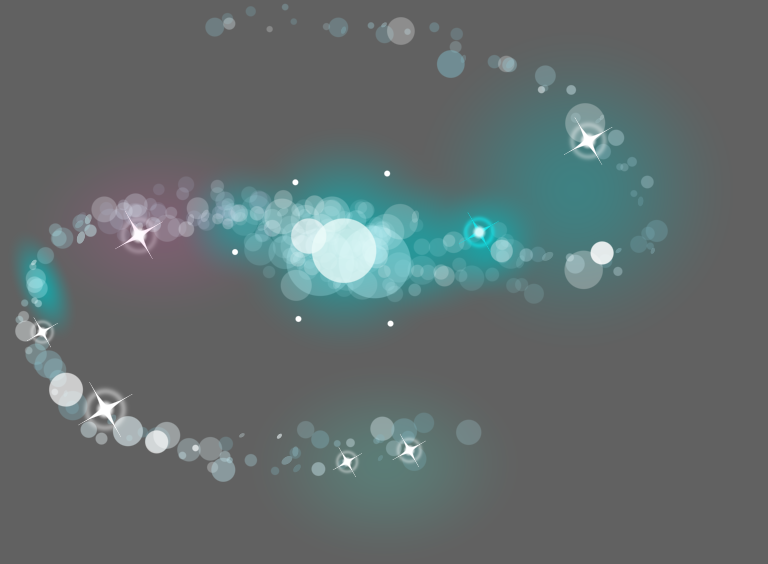
Reproduce this background procedurally as a Shadertoy shader.

```glsl
const vec3 GREY = vec3(0.38);
const vec3 WHITE = vec3(1.0);
const vec3 TEAL = vec3(0.10, 0.64, 0.65);
const vec3 CYAN = vec3(0.08, 0.88, 0.90);
const vec3 MIST = vec3(0.50, 0.72, 0.77);
const vec3 ICE = vec3(0.66, 0.92, 0.95);
const vec3 LILAC = vec3(0.71, 0.76, 0.87);
const vec3 MAUVE = vec3(0.54, 0.37, 0.47);

vec4 hash4(float n) {
    return fract(sin(n * vec4(12.99, 78.23, 39.35, 57.91) + 1.7) * 43758.5);
}

mat2 rotation(float angle) {
    float c = cos(angle), s = sin(angle);
    return mat2(c, -s, s, c);
}

vec2 bezier(vec2 a, vec2 b, vec2 c, vec2 d, float t) {
    float u = 1.0 - t;
    return u * u * u * a + 3.0 * u * u * t * b + 3.0 * u * t * t * c + t * t * t * d;
}

float coverage(float dist, float blur) {
    return 1.0 - smoothstep(-blur, blur, dist);
}

vec3 glow(vec3 col, vec2 p, vec2 centre, vec2 radius, vec3 tint, float strength) {
    float fall = 1.0 - smoothstep(0.0, 1.0, length((p - centre) / radius));
    return mix(col, tint, fall * strength);
}

vec3 disc(vec3 col, vec2 p, vec2 centre, float radius, vec3 tint, float alpha, float blur) {
    return mix(col, tint, alpha * coverage(length(p - centre) - radius, blur));
}

// Translucent discs strewn along a curve; some small ones become ellipses
vec3 scatter(vec3 col, vec2 p, vec2 a, vec2 b, vec2 c, vec2 d, int count,
             float spread, vec2 sizes, vec3 tint, float alpha, float seed, float blur) {
    for (int i = 0; i < count; i++) {
        vec4 h = hash4(float(i) + seed);
        vec4 k = hash4(float(i) + seed + 0.37);
        float t = (float(i) + h.x) / float(count);
        vec2 offset = spread * sqrt(h.y) * vec2(cos(6.283 * h.z), sin(6.283 * h.z));
        float radius = mix(sizes.x, sizes.y, h.w * h.w);
        vec2 q = rotation(0.5 + k.y) * (p - bezier(a, b, c, d, t) - offset);
        q.y *= k.z > 0.75 && radius < 0.009 ? 1.7 : 1.0;
        vec3 shade = mix(tint, WHITE, k.x * k.x);
        col = disc(col, q, vec2(0.0), radius, shade, alpha * (0.55 + 0.9 * k.x * k.w), blur);
    }
    return col;
}

// Four tapered spikes, a soft core and a faint ring
vec3 star(vec3 col, vec2 p, vec2 centre, float size, vec3 tint, float ring, float blur) {
    vec2 q = rotation(0.52) * (p - centre) / size;
    float soft = blur / size, r = length(q);
    vec2 a = abs(q);
    vec2 taper = max(1.0 - a, 0.0);
    float spikes = max(coverage(a.y - 0.12 * taper.x * taper.x, soft) * step(a.x, 1.0),
                       coverage(a.x - 0.12 * taper.y * taper.y, soft) * step(a.y, 1.0));
    float halo = ring * exp(-pow((r - 0.58) / 0.11, 2.0));
    float core = 1.0 - smoothstep(0.12, 0.34, r);
    col = mix(col, tint, max(spikes, halo));
    return mix(col, mix(tint, WHITE, 0.8), core);
}

void mainImage(out vec4 fragColor, in vec2 fragCoord) {
    vec2 p = fragCoord / iResolution.x;
    float blur = 0.8 / iResolution.x;

    // Coloured glows
    vec3 col = glow(GREY, p, vec2(0.749, 0.487), vec2(0.22), TEAL, 0.48);
    col = glow(col, p, vec2(0.208, 0.437), vec2(0.19, 0.13), MAUVE, 0.65);
    col = glow(col, p, vec2(0.501, 0.130), vec2(0.19, 0.14), vec3(0.35, 0.52, 0.49), 0.75);
    col = glow(col, p, vec2(0.449, 0.420), vec2(0.155), TEAL, 0.95);
    col = glow(col, p, vec2(0.555, 0.412), vec2(0.11, 0.10), TEAL, 0.75);
    col = glow(col, p, vec2(0.315, 0.445), vec2(0.09, 0.085), TEAL, 0.65);
    col = glow(col, p, vec2(0.635, 0.420), vec2(0.08), TEAL, 0.95);
    col = glow(col, rotation(0.4) * (p - vec2(0.055, 0.363)), vec2(0.0), vec2(0.038, 0.08), TEAL, 0.95);

    // Sparse outer trail
    vec2 small = vec2(0.004, 0.015);
    col = scatter(col, p, vec2(0.26, 0.708), vec2(0.521, 0.734), vec2(0.807, 0.643), vec2(0.844, 0.441),
                  38, 0.02, small, MIST, 0.42, 3.0, blur);
    col = scatter(col, p, vec2(0.853, 0.441), vec2(0.846, 0.383), vec2(0.755, 0.383), vec2(0.651, 0.393),
                  12, 0.02, small, MIST, 0.42, 61.0, blur);
    col = scatter(col, p, vec2(0.135, 0.45), vec2(0.04, 0.43), vec2(0.005, 0.34), vec2(0.06, 0.26),
                  24, 0.02, small, ICE, 0.42, 87.0, blur);
    col = scatter(col, p, vec2(0.045, 0.27), vec2(0.08, 0.18), vec2(0.2, 0.15), vec2(0.29, 0.135),
                  20, 0.02, vec2(0.004, 0.02), MIST, 0.5, 123.0, blur);
    col = scatter(col, p, vec2(0.29, 0.135), vec2(0.37, 0.17), vec2(0.47, 0.12), vec2(0.585, 0.17),
                  28, 0.035, vec2(0.004, 0.019), MIST, 0.45, 151.0, blur);

    // Dense lilac arm and icy heart
    col = scatter(col, p, vec2(0.345, 0.454), vec2(0.26, 0.475), vec2(0.2, 0.46), vec2(0.135, 0.45),
                  48, 0.032, vec2(0.007, 0.019), LILAC, 0.25, 191.0, blur);
    col = scatter(col, p, vec2(0.69, 0.385), vec2(0.56, 0.415), vec2(0.43, 0.422), vec2(0.29, 0.46),
                  56, 0.042, vec2(0.008, 0.02), ICE, 0.22, 251.0, blur);
    col = disc(col, p, vec2(0.488, 0.393), 0.047, ICE, 0.38, blur);
    col = disc(col, p, vec2(0.417, 0.393), 0.044, ICE, 0.30, blur);
    col = scatter(col, p, vec2(0.36, 0.42), vec2(0.41, 0.42), vec2(0.47, 0.41), vec2(0.54, 0.40),
                  64, 0.06, vec2(0.008, 0.024), ICE, 0.23, 331.0, blur);
    col = disc(col, p, vec2(0.402, 0.427), 0.023, WHITE, 0.62, blur);
    col = disc(col, p, vec2(0.448, 0.408), 0.042, vec3(0.93, 0.99, 0.98), 0.75, blur);

    // Large accents on the trail
    col = disc(col, p, vec2(0.522, 0.694), 0.018, WHITE, 0.28, blur);
    col = disc(col, p, vec2(0.587, 0.651), 0.018, MIST, 0.50, blur);
    col = disc(col, p, vec2(0.762, 0.574), 0.026, WHITE, 0.28, blur);
    col = disc(col, p, vec2(0.760, 0.383), 0.025, WHITE, 0.28, blur);
    col = disc(col, p, vec2(0.784, 0.405), 0.015, WHITE, 0.85, blur);
    col = disc(col, p, vec2(0.086, 0.227), 0.022, WHITE, 0.68, blur);
    col = disc(col, p, vec2(0.204, 0.159), 0.015, WHITE, 0.70, blur);

    // Bright specks orbiting the heart
    for (int i = 0; i < 5; i++) {
        float angle = 0.93 + 1.117 * float(i);
        float reach = 0.124 - 0.025 * float(i % 2);
        col = disc(col, p, vec2(0.43, 0.409) + reach * vec2(cos(angle), sin(angle)), 0.0038, WHITE, 1.0, blur);
    }

    // Sparkles
    col = star(col, p, vec2(0.766, 0.551), 0.036, WHITE, 0.35, blur);
    col = star(col, p, vec2(0.181, 0.428), 0.036, vec3(1.0, 0.93, 0.98), 0.25, blur);
    col = star(col, p, vec2(0.624, 0.432), 0.030, CYAN, 0.60, blur);
    col = star(col, p, vec2(0.055, 0.302), 0.023, WHITE, 0.35, blur);
    col = star(col, p, vec2(0.137, 0.201), 0.041, WHITE, 0.40, blur);
    col = star(col, p, vec2(0.452, 0.133), 0.022, WHITE, 0.35, blur);
    col = star(col, p, vec2(0.533, 0.148), 0.025, WHITE, 0.35, blur);

    fragColor = vec4(col, 1.0);
}
```
